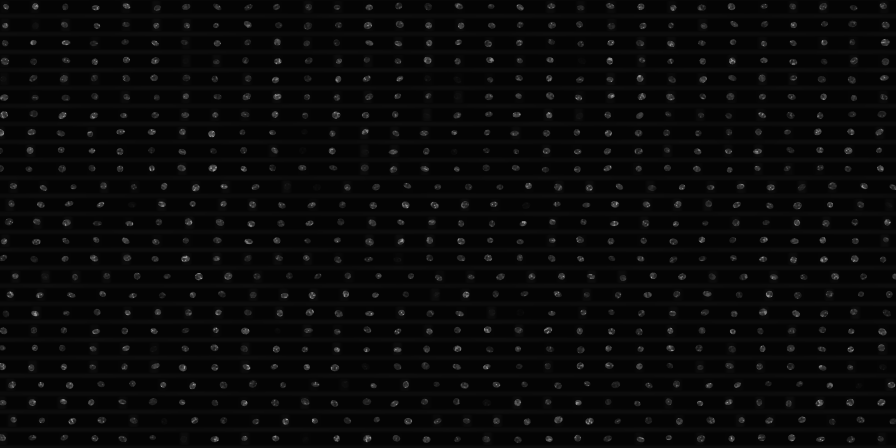
Reproduce this pattern procedurally as a WebGL 2 fragment shader.

```glsl
#version 300 es
precision highp float;
// Rows of small mottled grey spots on near-black, divided by faint bands.
// A grid of cells is shifted row by row; integer hashes vary each spot's
// place, size, tilt, brightness and the dim vertical smear behind it.

uniform vec2 u_resolution;
out vec4 fragColor;

// Lengths are fractions of the canvas height
const vec2 PITCH = vec2(0.0677, 0.04015);
const float FIRST_ROW = 0.0156;
const float FIRST_COLUMN = 0.0105;
const vec2 SPOT_RADIUS = vec2(0.0084, 0.0069);
const float GRAIN_SIZE = 0.0036;

const vec3 BACKGROUND = vec3(0.017);
const vec3 BAND = vec3(0.050);
const vec3 SMEAR = vec3(0.046);
const vec3 SPOT = vec3(0.34);

float hash(vec2 p, uint seed) {
  uvec2 q = uvec2(ivec2(p)) * uvec2(1597u, 3812u + 3u);
  uint h = (q.x ^ q.y ^ (seed * 7919u)) * 74779u;
  h = (h ^ (h >> 15u)) * 27183u;
  h = (h ^ (h >> 13u)) * 92821u;
  h ^= h >> 16u;
  return float(h & 65535u) / 65535.0;
}

vec2 hash2(vec2 p, uint seed) {
  return vec2(hash(p, seed), hash(p, seed + 1u));
}

float valueNoise(vec2 p, uint seed) {
  vec2 i = floor(p);
  vec2 f = fract(p);
  f = f * f * (3.0 - 2.0 * f);
  float low = mix(hash(i, seed), hash(i + vec2(1, 0), seed), f.x);
  float high = mix(hash(i + vec2(0, 1), seed), hash(i + vec2(1, 1), seed), f.x);
  return mix(low, high, f.y);
}

// A sideways jump at one row that fades over the rows after it
float slip(float row, float start, float amount, float decay) {
  return row < start ? 0.0 : amount * exp(-decay * (row - start));
}

// Row shift, in column pitches
float rowShift(float row) {
  float shift = -0.13 * smoothstep(4.0, 7.0, row);
  shift += slip(row, 10.0, 0.40, 0.30);
  shift += slip(row, 15.0, 0.40, 0.55);
  shift += slip(row, 21.0, 0.31, 2.5);
  shift += slip(row, 23.0, 0.35, 2.5);
  return shift + 0.05 * (hash(vec2(row, 3.0), 1u) - 0.5);
}

mat2 rotation(float angle) {
  float c = cos(angle);
  float s = sin(angle);
  return mat2(c, s, -s, c);
}

// Coverage of a tilted ellipse with a softened rim
float ellipse(vec2 p, vec2 radius, float softness) {
  float k = length(p / radius);
  float d = (k - 1.0) * min(radius.x, radius.y);
  return 1.0 - smoothstep(-softness, softness, d);
}

// Brightness of one spot, with grain and a few lit flecks
float spot(vec2 p, vec2 id, float pixel) {
  vec2 jitter = (hash2(id, 10u) - 0.5) * vec2(0.0075, 0.0050);
  vec2 radius = SPOT_RADIUS * mix(vec2(0.78), vec2(1.15), hash2(id, 20u));
  vec2 q = rotation(1.2 * (hash(id, 30u) - 0.5)) * (p - jitter);
  float shape = ellipse(q, radius, max(0.0011, 0.6 * pixel));
  float grain = valueNoise(q / GRAIN_SIZE + 64.0 + 16.0 * id, 40u);
  float level = mix(0.40, 1.10, hash(id, 50u));
  float present = mix(0.12, 1.0, step(0.06, hash(id, 60u)));
  float flecks = 0.7 * smoothstep(0.70, 1.0, grain);
  return shape * level * present * (0.30 + 0.75 * grain + flecks);
}

// Dim upright streak behind a column, present in some cells only
float smear(vec2 p, vec2 id) {
  float strength = smoothstep(0.35, 1.0, hash(id, 70u));
  float across = 1.0 - smoothstep(0.004, 0.014, abs(p.x));
  float along = 1.0 - smoothstep(0.25, 0.5, abs(p.y) / PITCH.y);
  return strength * across * along;
}

void main() {
  float pixel = 1.0 / u_resolution.y;
  vec2 p = gl_FragCoord.xy * pixel;

  // Cell around each spot, rows counted from the top
  vec2 grid = vec2(p.x - FIRST_COLUMN, 1.0 - p.y - FIRST_ROW) / PITCH;
  float row = floor(grid.y + 0.5);
  grid.x -= rowShift(row);
  vec2 id = vec2(floor(grid.x + 0.5), row);
  vec2 local = (grid - id) * PITCH;

  // Faint bands midway between rows, uneven along their length
  float band = smoothstep(0.30, 0.46, abs(grid.y - row));
  band *= 0.75 + 0.35 * valueNoise(vec2(p.x * 9.0, floor(grid.y) + 8.0), 80u);

  vec3 color = mix(BACKGROUND, BAND, band);
  color = max(color, mix(BACKGROUND, SMEAR, smear(local, id)));
  color += SPOT * spot(local, id, pixel);
  fragColor = vec4(color, 1.0);
}
```
